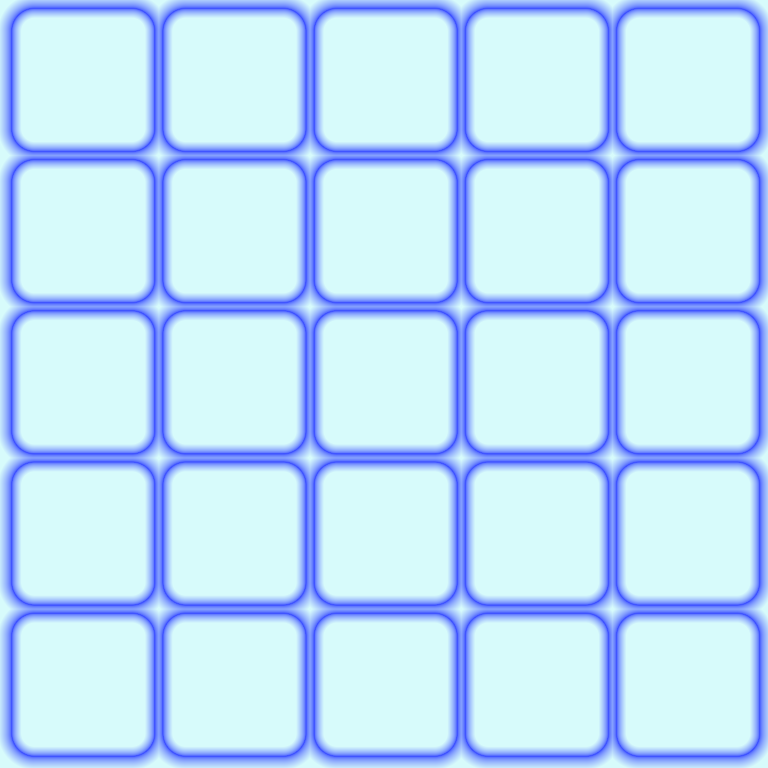
Reproduce this pattern procedurally as a WebGL 1 fragment shader.

```glsl
precision highp float;
// Five by five grid of rounded squares outlined in glowing blue on pale cyan.

uniform vec2 u_resolution;

// Signed distance to a square with rounded corners.
float roundedSquare(vec2 p, float halfSize, float radius) {
    vec2 q = abs(p) - halfSize + radius;
    return length(max(q, 0.0)) + min(max(q.x, q.y), 0.0) - radius;
}

// Soft line: solid at its core, fading to nothing at the given reach.
float glow(float dist, float reach) {
    float away = max(abs(dist) - 0.0005, 0.0);
    return 1.0 - pow(min(away / reach, 1.0), 0.6);
}

void main() {
    vec2 uv = gl_FragCoord.xy / u_resolution;

    // Nearest tile, limited to the grid so the margins stay empty.
    float pitch = 0.1969;
    vec2 p = uv - 0.5022;
    vec2 tile = clamp(floor(p / pitch + 0.5), -2.0, 2.0);
    float dist = roundedSquare(p - tile * pitch, 0.0932, 0.030);

    // The glow spreads farther into the gaps than into the tiles.
    float reach = dist > 0.0 ? 0.0176 : 0.0124;
    vec3 paleCyan = vec3(0.845, 0.985, 0.985);
    vec3 neonBlue = vec3(0.25, 0.33, 1.0);
    gl_FragColor = vec4(mix(paleCyan, neonBlue, glow(dist, reach)), 1.0);
}
```
